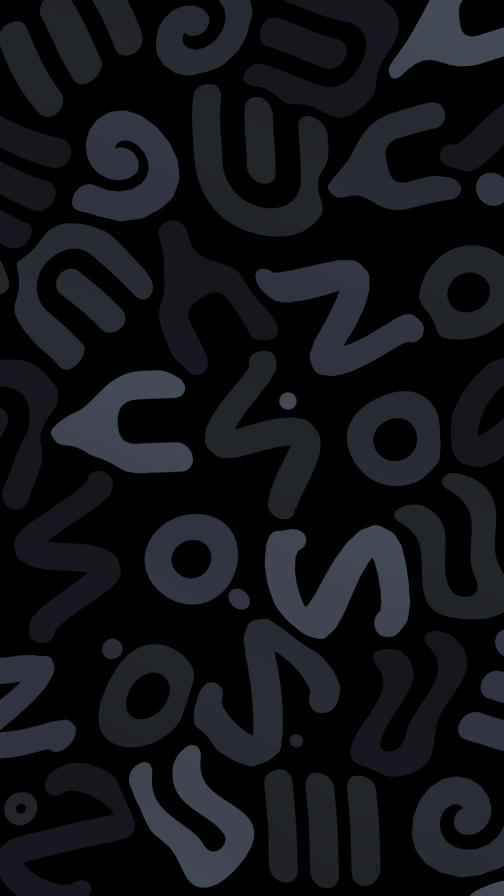
This pattern is drawn by a WebGL 1 fragment shader. Its source:

```glsl
precision highp float;
uniform vec2 u_resolution;

const float CELLS_ACROSS = 3.8;
const float GAP = 0.075;

float hash(vec2 p, float seed) {
  return fract(sin(dot(p, vec2(41.3, 289.1)) + seed * 17.7) * 4375.85);
}

mat2 rotation(float a) {
  return mat2(cos(a), sin(a), -sin(a), cos(a));
}

float smoothMin(float a, float b, float k) {
  float h = max(k - abs(a - b), 0.0) / k;
  return min(a, b) - h * h * k * 0.25;
}

float segment(vec2 p, vec2 a, vec2 b) {
  vec2 ab = b - a;
  return length(p - a - ab * clamp(dot(p - a, ab) / dot(ab, ab), 0.0, 1.0));
}

// Half circle with two straight legs
float arch(vec2 p, float radius, float leg) {
  if (p.y > 0.0) return abs(length(p) - radius);
  return length(vec2(abs(p.x) - radius, min(p.y + leg, 0.0)));
}

float bars(vec2 p, float spacing, float halfLength) {
  p.y -= spacing * clamp(floor(p.y / spacing + 0.5), -1.0, 1.0);
  return length(vec2(max(abs(p.x) - halfLength, 0.0), p.y));
}

// Free curves, t from 0 to 1: S with hooks, spiral, wave
vec2 curvePoint(float kind, float t) {
  float s = 2.0 * t - 1.0;
  if (kind < 0.5) return vec2(0.3 * sin(4.6 * s), 0.39 * sin(2.3 * s));
  if (kind < 1.5) return (0.05 + 0.35 * t) * vec2(cos(7.2 * t), sin(7.2 * t));
  return vec2(0.46 * s, 0.27 * sin(4.8 * s));
}

float curve(vec2 p, float kind) {
  float d = 9.0;
  vec2 a = curvePoint(kind, 0.0);
  for (int i = 1; i <= 22; i++) {
    vec2 b = curvePoint(kind, float(i) / 22.0);
    d = min(d, segment(p, a, b));
    a = b;
  }
  return d;
}

// Distance to the centre line of one doodle
float glyph(vec2 p, float kind) {
  if (kind < 2.5) return curve(p, kind);
  if (kind < 3.5) return arch(p - vec2(0.09 * sin(7.0 * p.y), 0.2), 0.19, 0.58);
  if (kind < 4.5) return min(arch(p - vec2(0.0, 0.1), 0.34, 0.42),
                             segment(p, vec2(0.0, 0.1), vec2(0.0, -0.34)));
  if (kind < 5.5) return abs(length(p * vec2(1.0, 1.2)) - 0.26);
  if (kind < 6.5) return bars(p, 0.3, 0.31);
  return smoothMin(arch(p + vec2(0.0, 0.1), 0.25, 0.26),
                   segment(p, vec2(0.0, 0.16), vec2(0.1, 0.44)), 0.16);
}

// Nearest distance, second nearest distance, ink number of the nearest
vec3 doodles(vec2 p) {
  vec3 best = vec3(9.0, 9.0, 0.0);
  for (int j = -1; j <= 1; j++) {
    float row = floor(p.y) + float(j);
    float shift = 0.5 * mod(row, 2.0);
    for (int i = -1; i <= 1; i++) {
      vec2 cell = vec2(floor(p.x - shift) + float(i), row);
      vec2 jitter = 0.16 * (vec2(hash(cell, 1.0), hash(cell, 2.0)) - 0.5);
      vec2 q = p - cell - vec2(0.5 + shift, 0.5) - jitter;
      q = rotation(6.2832 * hash(cell, 3.0)) * q;
      if (hash(cell, 4.0) < 0.5) q.x = -q.x;
      float size = mix(1.0, 1.16, hash(cell, 5.0));
      float kind = mod(3.0 * cell.x + 5.0 * cell.y, 8.0);
      float d = glyph(q / size, kind) * size - mix(0.095, 0.118, hash(cell, 6.0));
      float ink = fract(dot(cell, vec2(0.7549, 0.5698)) + 0.1);
      if (d < best.x) best = vec3(d, best.x, ink);
      else best.y = min(best.y, d);
    }
  }
  return best;
}

vec3 inkColour(float n) {
  if (n < 0.25) return vec3(0.09, 0.088, 0.117);
  if (n < 0.50) return vec3(0.16, 0.17, 0.20);
  if (n < 0.73) return vec3(0.13, 0.14, 0.16);
  if (n < 0.87) return vec3(0.26, 0.28, 0.33);
  return vec3(0.20, 0.21, 0.26);
}

void main() {
  float pixel = CELLS_ACROSS / u_resolution.x;
  vec2 p = gl_FragCoord.xy * pixel;

  // Layered sines make the lines look hand drawn
  p += 0.07 * sin(p.yx * 2.3 + vec2(0.4, 1.9)) + 0.025 * sin(p.yx * 5.1 + vec2(2.0, 0.7));

  // Doodles, trimmed so that neighbours never touch
  vec3 near = doodles(p);
  float d = -smoothMin(-near.x, near.y - near.x - GAP, 0.06);
  float ink = near.z;

  // Dots and small rings fill whatever room is left
  vec2 spot = floor(p * 2.0);
  vec2 centre = (spot + 0.5 + 0.24 * (vec2(hash(spot, 7.0), hash(spot, 8.0)) - 0.5)) * 0.5;
  float radius = min(0.125, doodles(centre).x - 0.06);
  if (radius > 0.045) {
    float dotDistance = length(p - centre) - radius;
    if (radius > 0.1 && hash(spot, 9.0) < 0.5) dotDistance = max(dotDistance, 0.3 * radius - length(p - centre));
    if (dotDistance < d) ink = hash(spot, 10.0);
    d = min(d, dotDistance);
  }

  float cover = 1.0 - smoothstep(-0.8 * pixel, 0.8 * pixel, d);
  float shade = 1.0 + 0.04 * sin(p.y * 3.1 + p.x * 1.7);
  gl_FragColor = vec4(inkColour(ink) * shade * cover, 1.0);
}
```
